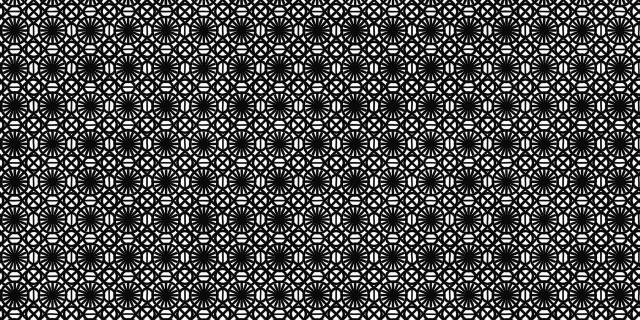
This pattern is drawn by a WebGL 1 fragment shader. Its source:

```glsl
precision highp float;
// Black lace lattice: dark rayed rosettes between bright crossings on white.

uniform vec2 u_resolution;

#define ROWS 8.46                  // repeats per canvas height
#define PHASE vec2(0.889, 0.155)   // position of a crossing, in tiles
#define STROKE 0.034               // half line width, in tiles
#define RAYS 16.0                  // rays in each rosette
#define WOBBLE 0.010               // hand-drawn displacement
#define WEAR 0.12                  // line width variation between tiles
#define INK vec3(0.04)
#define PAPER vec3(0.98)

float hash(vec2 p) {
  return fract(sin(dot(p, vec2(127.1, 311.7))) * 43758.5453);
}

float noise(vec2 p) {
  vec2 i = floor(p);
  vec2 f = fract(p);
  f = f * f * (3.0 - 2.0 * f);
  return mix(mix(hash(i), hash(i + vec2(1.0, 0.0)), f.x),
             mix(hash(i + vec2(0.0, 1.0)), hash(i + vec2(1.0)), f.x), f.y);
}

float segment(vec2 p, vec2 a, vec2 b) {
  vec2 ab = b - a;
  return length(p - a - ab * clamp(dot(p - a, ab) / dot(ab, ab), 0.0, 1.0));
}

// Distance to the centre lines of one tile, q in -0.5..0.5
float lace(vec2 q) {
  vec2 a = abs(q);
  vec2 b = vec2(max(a.x, a.y), min(a.x, a.y));
  vec2 c = 0.5 - b;
  float r = length(b);

  // Diagonals, with a ring and a diamond around each crossing
  float d = (b.x - b.y) * 0.7071;
  d = min(d, abs(length(c) - 0.20));
  d = min(d, abs(c.x + c.y - 0.31) * 0.7071);

  // Paired ovals either side of the tile edge
  vec2 oval = (b - vec2(0.5, 0.0)) * vec2(1.15, 1.0);
  d = min(d, abs(length(oval) - 0.175) * 0.93);
  d = min(d, segment(b, vec2(0.5, 0.0), vec2(0.5, 0.2)) + 0.012);

  // Rosette: outer ring, rays and solid heart
  d = min(d, abs(r - 0.36));
  float sector = 6.2831853 / RAYS;
  float turn = mod(atan(b.y, b.x) + 0.5 * sector, sector) - 0.5 * sector;
  float ray = max(r * abs(sin(turn)), r - 0.30);
  d = min(d, ray);
  return min(d, max(r - 0.07, 0.0));
}

void main() {
  vec2 p = gl_FragCoord.xy / u_resolution.y * ROWS - PHASE;
  float px = ROWS / u_resolution.y;
  vec2 cell = floor(p);

  // Slight unevenness in the drawn lines
  vec2 shift = vec2(noise(p * 7.0), noise(p * 7.0 + 31.7)) - 0.5;
  vec2 q = fract(p) - 0.5 + shift * WOBBLE;
  float width = STROKE * (1.0 + WEAR * (hash(cell) - 0.5));

  float light = smoothstep(-0.7 * px, 0.7 * px, lace(q) - width);
  gl_FragColor = vec4(mix(INK, PAPER, light), 1.0);
}
```
